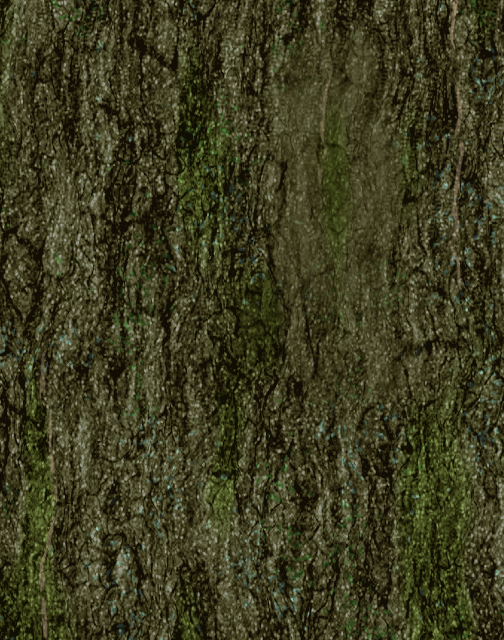
Write a WebGL 1 fragment shader that draws this texture.

```glsl
precision highp float;
uniform vec2 u_resolution;

#define STRAND_SCALE vec2(75.0, 10.0)
#define PLATE_SCALE vec2(27.0, 9.0)
#define FLAKE_SCALE vec2(62.0, 27.0)
#define GRAIN_SCALE vec2(190.0, 135.0)
#define LICHEN_SCALE vec2(120.0, 90.0)
#define BASE_TONE 0.36
#define RELIEF 0.85
#define GRAIN_GAIN 0.62
#define CRACK_DEPTH 0.42
#define CALM_CONTRAST 0.5

const vec3 SHADOW = vec3(0.07, 0.05, 0.015);
const vec3 HIGHLIGHT = vec3(0.54, 0.55, 0.47);
const vec3 SEAM_WOOD = vec3(0.56, 0.49, 0.38);
const vec3 GREEN_LICHEN = vec3(0.20, 0.38, 0.14);
const vec3 TEAL_LICHEN = vec3(0.38, 0.54, 0.49);

vec2 hash2(vec2 c) {
  vec2 k = vec2(dot(c, vec2(127.1, 311.7)), dot(c, vec2(269.5, 183.3)));
  return fract(sin(k) * 43758.5);
}

float noise(vec2 p) {
  vec2 i = floor(p), f = fract(p);
  f = f * f * (3.0 - 2.0 * f);
  float low = mix(hash2(i).x, hash2(i + vec2(1.0, 0.0)).x, f.x);
  float high = mix(hash2(i + vec2(0.0, 1.0)).x, hash2(i + 1.0).x, f.x);
  return mix(low, high, f.y);
}

// Nearest distance, second distance and random id of the nearest cell
vec3 cells(vec2 p) {
  vec2 base = floor(p);
  vec3 best = vec3(8.0, 8.0, 0.0);
  for (int y = -1; y <= 1; y++) {
    for (int x = -1; x <= 1; x++) {
      vec2 c = base + vec2(float(x), float(y));
      float d = length(c + hash2(c) - p);
      if (d < best.x) best = vec3(d, best.x, hash2(c + 17.0).y);
      else best.y = min(best.y, d);
    }
  }
  return best;
}

float fissure(vec2 p, float width) {
  vec3 c = cells(p);
  return 1.0 - smoothstep(0.0, width, c.y - c.x);
}

float strands(vec2 q) {
  return 0.5 * noise(q * STRAND_SCALE)
       + 0.3 * noise(q * STRAND_SCALE * vec2(2.0, 3.5) + 5.0)
       + 0.2 * noise(q * STRAND_SCALE * vec2(3.6, 13.0) + 9.0);
}

// Pale split running upward from lo to hi
float seam(vec2 p, float x, float lo, float hi) {
  float path = x + 0.006 * sin(p.y * 21.0 + x * 40.0)
             + 0.016 * (noise(vec2(p.y * 34.0, x * 90.0)) - 0.5);
  float width = 0.0015 + 0.004 * noise(vec2(p.y * 45.0, x * 50.0));
  float line = 1.0 - smoothstep(width * 0.4, width + 0.001, abs(p.x - path));
  float ends = smoothstep(lo, lo + 0.03, p.y) * (1.0 - smoothstep(hi - 0.03, hi, p.y));
  return line * ends * smoothstep(0.15, 0.5, noise(p * vec2(150.0, 55.0)));
}

void main() {
  vec2 p = gl_FragCoord.xy / u_resolution.y;

  // Wandering grain direction
  vec2 sway = vec2(noise(p * vec2(14.0, 9.0)), noise(p * vec2(20.0, 14.0) + 31.0)) - 0.5;
  vec2 ripple = vec2(noise(p * vec2(70.0, 50.0) + 7.0), noise(p * 60.0 + 3.0)) - 0.5;
  vec2 q = p + 0.028 * sway + 0.010 * ripple;

  // Worn area with softer contrast
  vec2 worn = (p - vec2(0.53, 0.66)) / vec2(0.15, 0.29);
  float calm = 1.0 - smoothstep(0.6, 1.2, length(worn) + 0.7 * (noise(p * vec2(16.0, 10.0)) - 0.5));
  float contrast = mix(1.0, CALM_CONTRAST, calm);

  // Fibres lit from the upper left, then cracks and grains
  float fibre = strands(q);
  float relief = fibre - strands(q + vec2(-0.003, 0.004));
  float broken = smoothstep(0.3, 0.65, noise(p * vec2(17.0, 12.0) + 40.0));
  float flaked = smoothstep(0.3, 0.7, noise(p * vec2(30.0, 18.0) + 60.0));
  float crack = max(fissure(q * PLATE_SCALE, 0.15) * broken,
                    0.8 * fissure(q * FLAKE_SCALE, 0.22) * flaked);
  vec3 grain = cells((p + 0.3 * (q - p)) * GRAIN_SCALE);
  float dots = (1.0 - smoothstep(0.12, 0.65, grain.x)) * grain.z * grain.z;
  float dust = noise(p * vec2(430.0, 330.0)) - 0.5;
  float broad = noise(p * vec2(9.0, 6.0) + 80.0) - 0.5;

  float detail = 0.9 * (fibre - 0.5) + RELIEF * relief + 0.45 * dust
               + GRAIN_GAIN * (dots - 0.09) - CRACK_DEPTH * (crack - 0.08);
  float tone = clamp(BASE_TONE + contrast * detail + 0.14 * broad, 0.0, 1.1);
  vec3 color = mix(SHADOW, HIGHLIGHT, vec3(tone, tone, pow(tone, 1.5)));

  // Olive moss streaks
  float moss = smoothstep(0.6, 0.85, noise(q * vec2(17.0, 4.0) + 21.0));
  color *= mix(vec3(1.0), vec3(0.88, 1.0, 0.65), moss);

  // Clustered lichen specks
  vec3 lichen = cells(q * LICHEN_SCALE + 50.0);
  float cluster = smoothstep(0.5, 0.85, noise(p * vec2(20.0, 9.0) + 11.0));
  float speck = smoothstep(0.0, 0.03, lichen.z - 0.97 + 0.3 * cluster)
              * (1.0 - smoothstep(0.2, 0.55, lichen.x)) * (1.0 - 0.7 * calm);
  float teal = smoothstep(0.45, 0.55, noise(p * vec2(9.0, 7.0) + 70.0));
  vec3 lichenColor = mix(GREEN_LICHEN, TEAL_LICHEN, teal);
  color = mix(color, lichenColor * (0.5 + tone), 0.65 * speck);

  // Exposed pale splits
  float split = max(seam(p, 0.715, 0.54, 1.04), seam(p, 0.075, -0.04, 0.47));
  split = max(split, 0.6 * seam(p, 0.51, 0.69, 0.9));
  color = mix(color, SEAM_WOOD * (0.7 + 0.6 * tone), 0.8 * split);

  gl_FragColor = vec4(color, 1.0);
}
```
